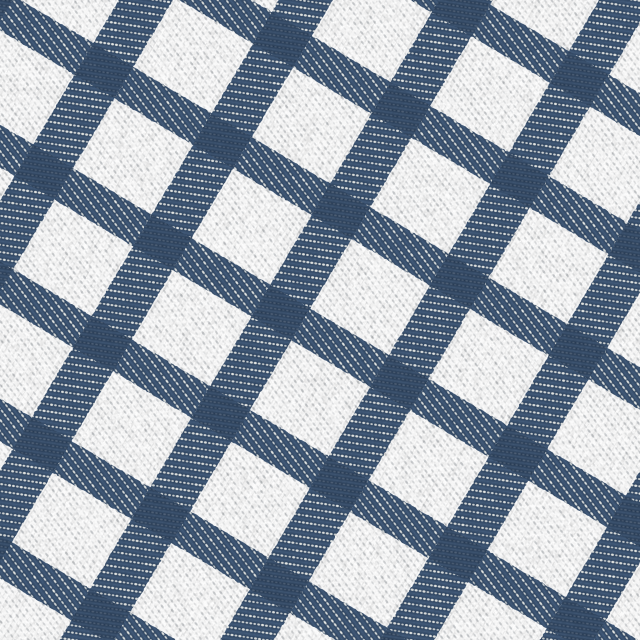
Write a Shadertoy shader that draws this pattern.

```glsl
// Draws a tilted navy and white windowpane check in woven twill cloth.

const float TILT = -0.535;
const float TWILL = 0.385;
const vec2 CHECK = vec2(0.2152, 0.1840);      // distance between crossings
const vec2 BAND = vec2(0.0725, 0.0575);       // full widths of the two bands
const vec2 CROSSING = vec2(0.4388, 0.5117);   // centre of one crossing

const vec3 WHITE = vec3(0.965);
const vec3 GREY = vec3(0.77, 0.78, 0.79);
const vec3 CREAM = vec3(0.88, 0.89, 0.88);
const vec3 NAVY_DARK = vec3(0.145, 0.225, 0.325);
const vec3 NAVY = vec3(0.255, 0.350, 0.470);
const vec3 NAVY_LIGHT = vec3(0.37, 0.44, 0.53);

float hash(vec2 p) {
    return fract(sin(dot(p, vec2(127.1, 311.7))) * 43758.5453);
}

// Smooth value noise
float noise(vec2 p) {
    vec2 i = floor(p);
    vec2 f = fract(p);
    f = f * f * (3.0 - 2.0 * f);
    float low = mix(hash(i), hash(i + vec2(1, 0)), f.x);
    float high = mix(hash(i + vec2(0, 1)), hash(i + vec2(1, 1)), f.x);
    return mix(low, high, f.y);
}

// Coordinates of p along axes turned by the given angle
vec2 turn(vec2 p, float angle) {
    float c = cos(angle);
    float s = sin(angle);
    return vec2(c * p.x + s * p.y, c * p.y - s * p.x);
}

// Staggered rows of oval stitches: x = coverage, y = rib height, z = random
vec3 stitches(vec2 p, float angle, vec2 pitch, vec2 radius, float px) {
    vec2 q = turn(p, angle) / pitch;
    float row = floor(q.y);
    q.x += 0.38 * row;
    vec2 id = vec2(floor(q.x), row);
    vec2 cell = fract(q) - 0.5;
    float random = hash(id);
    vec2 size = radius * (0.85 + 0.3 * random);
    float d = (length(cell * pitch / size) - 1.0) * min(size.x, size.y);
    float cover = 1.0 - smoothstep(-0.7 * px, 0.7 * px, d);
    return vec3(cover, 2.0 * abs(cell.y), random);
}

// Coverage of a repeating band centred on zero
float stripe(float x, float period, float width, float px) {
    float d = abs(x - period * round(x / period)) - 0.5 * width;
    return 1.0 - smoothstep(-0.7 * px, 0.7 * px, d);
}

vec3 whiteCloth(vec2 p, float px) {
    vec3 s = stitches(p, -TWILL, vec2(0.0092, 0.0086), vec2(0.0029, 0.0014), px);
    vec3 color = mix(WHITE, GREY, s.x * (0.4 + 0.7 * s.z));
    // Fine thread columns
    float thread = noise(p * vec2(420.0, 150.0));
    color -= 0.06 * smoothstep(0.45, 1.0, thread);
    // Grey seam lines beside the upright bands
    float outer = stripe(p.x, CHECK.x, BAND.x + 0.009, px);
    float inner = stripe(p.x, CHECK.x, BAND.x + 0.005, px);
    return color - 0.09 * (outer - inner) * noise(p * 260.0);
}

// Navy ribs with stitches of a second colour showing through
vec3 navyCloth(vec3 s, vec3 dotColor, float strength) {
    vec3 color = mix(NAVY_DARK, NAVY, 0.15 + 0.85 * s.y);
    return mix(color, dotColor, s.x * strength * (0.8 + 0.2 * s.z));
}

void mainImage(out vec4 fragColor, in vec2 fragCoord) {
    float px = 1.0 / iResolution.y;
    vec2 p = turn(fragCoord / iResolution.y - CROSSING, TILT);

    // Slightly uneven band edges
    vec2 wobble = vec2(noise(p.yx * vec2(300.0, 20.0)), noise(p * vec2(300.0, 20.0)));
    vec2 edge = p + 0.0016 * (wobble - 0.5);
    float upright = stripe(edge.x, CHECK.x, BAND.x, px);
    float level = stripe(edge.y, CHECK.y, BAND.y, px);

    // Twill leans opposite ways in the two sets of bands
    vec3 uprightStitch = stitches(p, TWILL, vec2(0.0062, 0.0112), vec2(0.0022, 0.0016), px);
    vec3 levelStitch = stitches(p, -TWILL, vec2(0.0076, 0.0106), vec2(0.0028, 0.0014), px);
    vec3 crossStitch = stitches(p, TWILL, vec2(0.0064, 0.0088), vec2(0.0020, 0.0012), px);

    vec3 color = whiteCloth(p, px);
    color = mix(color, navyCloth(levelStitch, CREAM, 1.0), level);
    color = mix(color, navyCloth(uprightStitch, CREAM, 1.0), upright);
    color = mix(color, navyCloth(crossStitch, NAVY_LIGHT, 0.8) * 0.93, upright * level);

    // Yarn grain
    color *= 0.97 + 0.06 * noise(p * 380.0);
    fragColor = vec4(clamp(color, 0.0, 1.0), 1.0);
}
```
